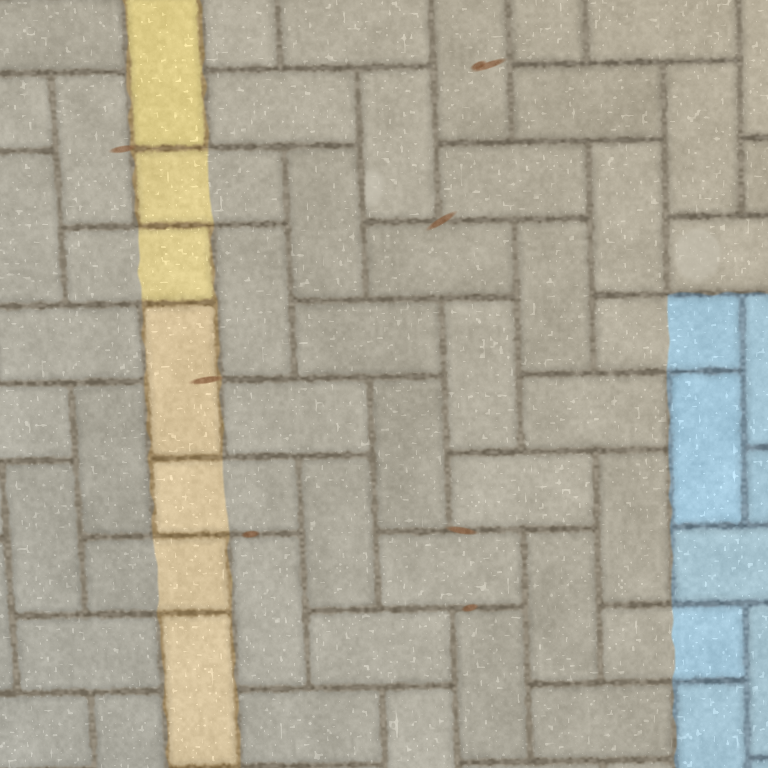
This texture is drawn by a Shadertoy shader. Its source:

```glsl
const vec3 STONE = vec3(0.685, 0.665, 0.605);
const vec3 YELLOW = vec3(0.86, 0.775, 0.615);
const vec3 BLUE = vec3(0.65, 0.775, 0.835);
const vec3 JOINT = vec3(0.54, 0.505, 0.44);
const vec3 JOINT_YELLOW = vec3(0.60, 0.51, 0.36);
const vec3 JOINT_BLUE = vec3(0.47, 0.55, 0.60);
const vec3 LEAF = vec3(0.55, 0.39, 0.27);
const vec3 PALE = vec3(0.79, 0.77, 0.71);

float hash(vec2 p) {
    vec3 q = fract(p.xyx * vec3(0.1031, 0.1030, 0.0973));
    q += dot(q, q.yzx + 33.33);
    return fract((q.x + q.y) * q.z);
}

float noise(vec2 p) {
    vec2 i = floor(p), f = fract(p);
    f = f * f * (3.0 - 2.0 * f);
    return mix(mix(hash(i), hash(i + vec2(1, 0)), f.x),
               mix(hash(i + vec2(0, 1)), hash(i + 1.0), f.x), f.y);
}

float fbm(vec2 p) {
    float sum = 0.0, amp = 0.5;
    for (int i = 0; i < 4; i++) {
        sum += amp * noise(p);
        p = p * 2.03 + 17.1;
        amp *= 0.5;
    }
    return sum / 0.9375;
}

// Canvas position to paver cells, rows counted downward, with a slight keystone
vec2 paverGrid(vec2 p) {
    vec2 origin = vec2(0.276, 0.293);
    float down = 1.0 - p.y - origin.y;
    float column = (p.x - 0.0682 * down) / (1.0 - 0.0587 * down) - origin.x;
    float row = down + 0.018 * (p.x - origin.x);
    return vec2(column / 0.0985, row / 0.1009);
}

// Herringbone of 1 x 2 blocks: xy = block corner, zw = block size
vec4 herringbone(vec2 g) {
    vec2 cell = floor(g);
    float k = mod(cell.x + cell.y, 4.0);
    if (k < 0.5) return vec4(cell, 1, 2);
    if (k < 1.5) return vec4(cell - vec2(0, 1), 1, 2);
    if (k < 2.5) return vec4(cell, 2, 1);
    return vec4(cell - vec2(1, 0), 2, 1);
}

float roundedBox(vec2 p, vec2 halfSize, float radius) {
    vec2 a = abs(p) - halfSize + radius;
    return length(max(a, 0.0)) + min(max(a.x, a.y), 0.0) - radius;
}

float ellipseMask(vec2 p, vec2 radii, float angle, float soft) {
    float c = cos(angle), s = sin(angle);
    p = mat2(c, -s, s, c) * p;
    return 1.0 - smoothstep(1.0 - soft, 1.0 + soft, length(p / radii));
}

float band(float x, float start, float soft) {
    return smoothstep(start - soft, start + soft, x);
}

void mainImage(out vec4 fragColor, in vec2 fragCoord) {
    vec2 p = fragCoord / iResolution.xy;
    vec2 g = paverGrid(p);
    float pixel = 10.0 / iResolution.y;

    // Block shape with worn edges
    vec4 block = herringbone(g);
    vec2 fromCentre = g - block.xy - 0.5 * block.zw;
    vec2 edge = 0.5 * block.zw - abs(fromCentre);
    float d = roundedBox(fromCentre, 0.5 * block.zw - 0.045, 0.06);
    d += 0.035 * (noise(g * 9.0) - 0.5) + 0.02 * (noise(g * 27.0) - 0.5);
    float joint = smoothstep(-0.02 - pixel * 0.5, 0.025 + pixel * 0.5, d);
    float flatJoint = smoothstep(-0.03, 0.03, edge.x - edge.y);

    // Painted column and corner area
    vec2 w = g + 0.06 * (vec2(noise(g * 5.0), noise(g * 5.0 + 40.0)) - 0.5);
    float soft = 0.015 + 0.5 * pixel;
    float yellow = band(w.x, -1.0, soft) * (1.0 - band(w.x, 0.0, soft));
    float blue = band(w.x, 6.0, soft) * band(w.y, 1.0, soft);

    // Surface colour, tone per block, mottling and grain
    float tone = hash(block.xy + 71.0);
    float mottle = fbm(g * 2.2 + tone * 20.0) - 0.5;
    float grain = fbm(g * 16.0) - 0.5;
    vec3 yellowTone = YELLOW + vec3(-0.01, 0.01, -0.09) * smoothstep(0.55, 1.0, tone);
    vec3 blueTone = BLUE + vec3(-0.06, -0.02, 0.02) * (tone - 0.4);
    vec3 face = mix(mix(STONE, yellowTone, yellow), blueTone, blue);
    face += 0.04 * (tone - 0.5) + 0.09 * mottle + 0.10 * grain;
    face += vec3(0.015, 0.0, -0.02) * (p.x + p.y - 1.0);
    face += 0.10 * smoothstep(0.82, 0.95, noise(g * 22.0 + 9.0));
    face *= 1.0 - 0.08 * smoothstep(-0.10, 0.0, d);

    // Pale stains on two blocks
    face = mix(face, PALE, 0.6 * ellipseMask(g - vec2(2.13, -0.45), vec2(0.16, 0.22), 0.2, 0.3));
    face = mix(face, PALE, 0.5 * (1.0 - smoothstep(0.28, 0.38, length(g - vec2(6.4, 0.48)) + 0.2 * mottle)));

    // Sandy joints, darker where they run across
    vec3 filler = mix(mix(JOINT, JOINT_YELLOW, yellow), JOINT_BLUE, blue);
    filler *= 1.0 - 0.10 * flatJoint * smoothstep(0.0, 0.04, d);
    filler += 0.16 * (noise(g * vec2(18.0, 24.0)) - 0.5);
    vec3 color = mix(face, filler, joint * (0.88 + 0.12 * flatJoint));

    // Scattered leaf scraps caught along the cross joints
    for (int i = 0; i < 12; i++) {
        float n = float(i) + 1.0;
        vec2 spot = vec2(9.5 * hash(vec2(n, 3.0)) - 2.5, floor(10.0 * hash(vec2(n, 8.0))) - 3.0);
        vec2 radii = vec2(0.09 + 0.12 * hash(vec2(n, 5.0)), 0.04);
        float scrap = ellipseMask(g - spot, radii, 1.2 * hash(vec2(n, 6.0)) - 0.6, 0.35);
        color = mix(color, LEAF + 0.2 * grain, 0.75 * scrap);
    }

    fragColor = vec4(clamp(color, 0.0, 1.0), 1.0);
}
```
